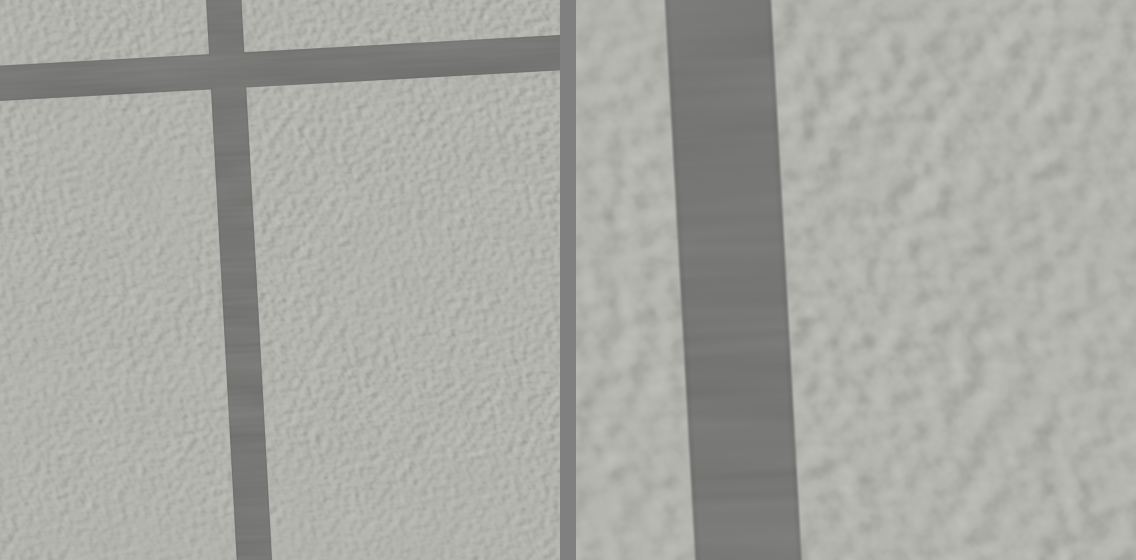
Left, the full canvas; right, a detail of the centre.
Write a three.js fragment shader that draws this texture.

```glsl
// Large square plaster panels parted by flat grey joints, slightly rotated.
// Panels: gradient noise height, lit from the upper left as a fine relief.
// Joints: a mod grid, filled with noise stretched into thin cross streaks.

#define TILT 0.0546
#define CROSSING vec2(0.4065, 0.8735)
#define PITCH 1.0
#define JOINT_WIDTH 0.0632
#define EDGE_SOFTNESS 0.0012
#define GRAIN_SCALE 72.0
#define RELIEF 0.105
#define LIGHT_STEP vec2(-0.0034, 0.0022)
#define STREAK_STRENGTH 0.06
#define PLASTER_COLOR vec3(0.697, 0.702, 0.678)
#define JOINT_COLOR vec3(0.468, 0.468, 0.464)

varying vec2 vUv;

// Pseudo-random gradient with components in -1..1
vec2 hashGradient(vec2 cell) {
  vec3 p = fract(cell.xyx * vec3(0.1031, 0.1030, 0.0973));
  p += dot(p, p.yzx + 33.33);
  return fract((p.xx + p.yz) * p.zy) * 2.0 - 1.0;
}

float gradientNoise(vec2 p) {
  vec2 i = floor(p);
  vec2 f = p - i;
  vec2 w = f * f * f * (f * (f * 6.0 - 15.0) + 10.0);
  vec2 e = vec2(1.0, 0.0);
  float a = dot(hashGradient(i), f);
  float b = dot(hashGradient(i + e.xy), f - e.xy);
  float c = dot(hashGradient(i + e.yx), f - e.yx);
  float d = dot(hashGradient(i + e.xx), f - e.xx);
  return mix(mix(a, b, w.x), mix(c, d, w.x), w.y);
}

// Three octaves of rough plaster, each one turned to hide the lattice
float plasterHeight(vec2 p) {
  mat2 turn = mat2(0.8, 0.6, -0.6, 0.8);
  vec2 q = turn * p * GRAIN_SCALE + 200.0;
  float height = 0.0;
  float amplitude = 1.0;
  for (int octave = 0; octave < 3; octave++) {
    height += amplitude * gradientNoise(q);
    q = turn * q * 1.83 + 17.3;
    amplitude *= 0.45;
  }
  return height;
}

vec3 plaster(vec2 p) {
  float slope = plasterHeight(p - LIGHT_STEP) - plasterHeight(p + LIGHT_STEP);
  // Shaded sides are deeper than the lit sides are bright
  float shade = slope * (slope < 0.0 ? 1.0 : 0.6);
  // Roughness drifts over the panel and grows toward the upper right
  float roughness = 0.82 + 0.4 * gradientNoise(p * 4.0 + 80.0) + 0.12 * (p.x + p.y);
  float mottling = 0.012 * gradientNoise(p * 14.0 + 50.0);
  return PLASTER_COLOR + RELIEF * roughness * shade + mottling;
}

vec3 joint(vec2 p) {
  float broad = gradientNoise(vec2(p.x * 4.0, p.y * 22.0) + 120.0);
  float fine = gradientNoise(vec2(p.x * 7.0, p.y * 105.0) + 160.0);
  float hairline = gradientNoise(vec2(p.x * 12.0, p.y * 190.0) + 190.0);
  // Streaks come and go along the joint
  float presence = 0.6 + 0.9 * gradientNoise(p * vec2(3.0, 6.0) + 60.0);
  float streak = broad * 0.8 + presence * (fine * 0.7 + hairline * 0.35);
  return JOINT_COLOR + STREAK_STRENGTH * streak;
}

void main() {
  // Grid space: turned about the joint crossing
  float c = cos(TILT);
  float s = sin(TILT);
  vec2 offset = vUv - CROSSING;
  vec2 grid = vec2(c * offset.x + s * offset.y, c * offset.y - s * offset.x);

  // Signed distance to the nearest joint, negative inside it
  vec2 toLine = abs(mod(grid + 0.5 * PITCH, PITCH) - 0.5 * PITCH);
  float jointDistance = min(toLine.x, toLine.y) - 0.5 * JOINT_WIDTH;

  float panelMask = smoothstep(-EDGE_SOFTNESS, EDGE_SOFTNESS, jointDistance);
  vec3 color = mix(joint(grid), plaster(grid), panelMask);

  // Faint dark rim just inside the joint
  color -= 0.018 * (1.0 - smoothstep(0.0, 0.0025, abs(jointDistance + 0.0015)));
  gl_FragColor = vec4(color, 1.0);
}
```
